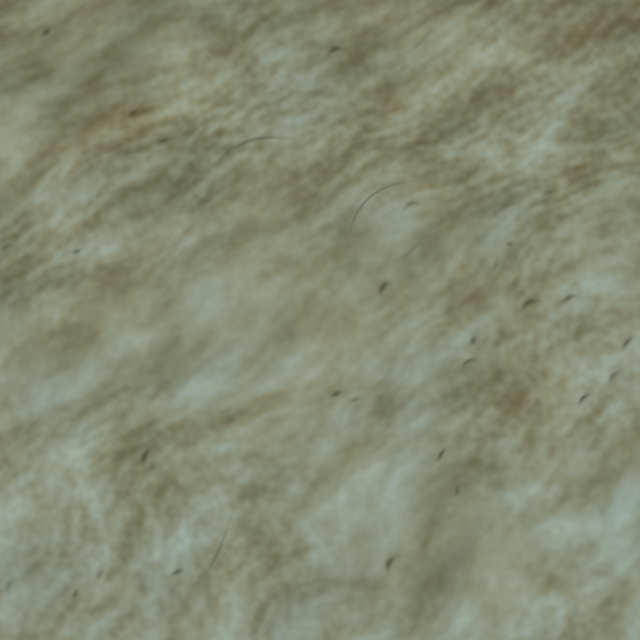
Write a Shadertoy shader that draws this texture.

```glsl
// Weathered, softly mottled stone in olive grey with pale blue-green patches.
// Layers of gradient noise are stretched along a bent diagonal flow and mapped
// to a colour ramp; scattered pits and curved scratches are drawn on top.

#define PATCH_SCALE 5.2
#define PATCH_GAIN 0.48
#define STREAK_SCALE vec2(8.0, 18.0)
#define STREAK_GAIN 0.48
#define GRAIN_SCALE vec2(30.0, 56.0)
#define GRAIN_GAIN 0.25
#define HEIGHT_FADE 0.30
#define FLOW_BEND 0.33
#define PIT_DEPTH 0.65
#define SCRATCH_DEPTH 0.36

const vec3 DARK_OLIVE = vec3(0.42, 0.415, 0.315);
const vec3 STONE = vec3(0.525, 0.54, 0.445);
const vec3 PALE_GREEN = vec3(0.60, 0.65, 0.59);
const vec3 MARK_COLOR = vec3(0.23, 0.24, 0.18);
const vec3 WARM_TINT = vec3(0.018, 0.002, -0.018);

vec2 hash2(vec2 p) {
    vec3 h = fract(p.xyx * vec3(0.1031, 0.1030, 0.0973));
    h += dot(h, h.yzx + 33.33);
    return fract((h.xx + h.yz) * h.zy);
}

float cornerSlope(vec2 cell, vec2 offset) {
    float angle = 6.2832 * hash2(cell).x;
    return dot(vec2(cos(angle), sin(angle)), offset);
}

float gradientNoise(vec2 p) {
    vec2 i = floor(p), f = p - i;
    vec2 u = f * f * f * (f * (f * 6.0 - 15.0) + 10.0);
    vec2 e = vec2(1.0, 0.0);
    return mix(mix(cornerSlope(i, f), cornerSlope(i + e.xy, f - e.xy), u.x),
               mix(cornerSlope(i + e.yx, f - e.yx), cornerSlope(i + e.xx, f - e.xx), u.x), u.y);
}

float fbm(vec2 p) {
    float sum = 0.0, gain = 1.0;
    for (int k = 0; k < 4; k++) {
        sum += gain * gradientNoise(p);
        p = mat2(0.96, 0.28, -0.28, 0.96) * p * 2.03 + 17.3;
        gain *= 0.5;
    }
    return sum;
}

// Coordinates along and across the diagonal flow, steeper near the bottom.
vec2 flowSpace(vec2 p) {
    float h = p.y - 0.5;
    return vec2(0.8 * p.x + 0.6 * p.y, 0.8 * p.y - 0.6 * p.x + FLOW_BEND * h * h);
}

// Scattered tapered strokes, one candidate per cell; size is length and width.
float strokes(vec2 p, float cells, float chance, vec2 size, float seed) {
    vec2 home = floor(p * cells);
    float ink = 0.0;
    for (int y = -1; y <= 1; y++)
    for (int x = -1; x <= 1; x++) {
        vec2 cell = home + vec2(x, y);
        vec2 place = hash2(cell + seed), kind = hash2(cell + seed + 41.7);
        vec2 shape = hash2(cell + seed + 83.1);
        vec2 d = p - (cell + place) / cells;
        float angle = mix(1.0, 0.5, p.y) + (shape.x - 0.5) * 0.9;
        d = mat2(cos(angle), -sin(angle), sin(angle), cos(angle)) * d;
        vec2 extent = size * vec2(mix(0.4, 1.0, shape.y), mix(0.7, 1.2, kind.y));
        d.y += (shape.y - 0.5) * d.x * d.x / size.x;
        float stroke = exp(-dot(d / extent, d / extent) * 1.5);
        ink = max(ink, stroke * step(kind.x, chance) * mix(0.4, 1.0, place.x));
    }
    return ink;
}

void mainImage(out vec4 fragColor, in vec2 fragCoord) {
    vec2 uv = fragCoord / iResolution.xy;

    // Warped flow coordinates
    vec2 warp = vec2(gradientNoise(uv * 5.0 + 3.1), gradientNoise(uv * 5.0 + 27.4));
    vec2 flow = flowSpace(uv + 0.045 * warp);

    // Tone from broad patches, streaks and fine grain
    float patches = fbm(flow * vec2(0.75, 1.5) * PATCH_SCALE + 5.2);
    float streaks = fbm(flow * STREAK_SCALE + 31.6);
    float grain = gradientNoise(flow * GRAIN_SCALE + 9.4)
                + 0.6 * gradientNoise(uv * 75.0 + 12.8);
    float roughness = 0.7 + 0.9 * smoothstep(-0.3, 0.4, gradientNoise(uv * 3.0 + 61.0));
    float tone = 0.50 + PATCH_GAIN * patches + STREAK_GAIN * streaks
               + GRAIN_GAIN * roughness * grain + HEIGHT_FADE * (0.5 - uv.y);
    tone = clamp(tone, -0.1, 1.1);

    // Colour ramp with warm, earthy drift
    vec3 color = mix(DARK_OLIVE, STONE, min(tone * 2.0, 1.0));
    color = mix(color, PALE_GREEN, max(tone * 2.0 - 1.0, 0.0));
    float warmth = fbm(flow * vec2(5.0, 8.0) + 77.0) + 0.5 * (uv.y - 0.5);
    color += WARM_TINT * warmth;

    // Pits and long scratches
    float pits = strokes(uv, 13.0, 0.17, vec2(0.015, 0.0050), 7.0);
    float scratches = strokes(uv + 0.006 * warp, 5.0, 0.38, vec2(0.065, 0.0038), 53.0);
    color = mix(color, MARK_COLOR, PIT_DEPTH * pits);
    color = mix(color, MARK_COLOR, SCRATCH_DEPTH * scratches);

    fragColor = vec4(color, 1.0);
}
```
